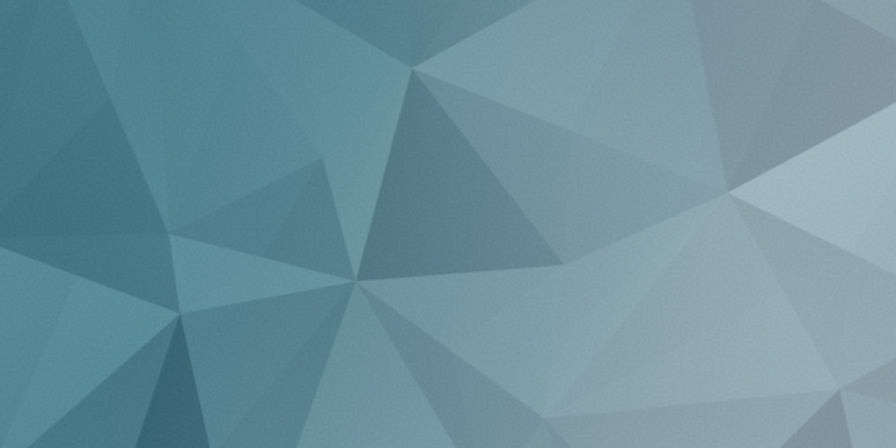
Reproduce this background procedurally as a WebGL 2 fragment shader.

```glsl
#version 300 es
precision highp float;

uniform vec2 u_resolution;
out vec4 fragColor;

const float CELL_SIZE = 0.43;
const float JITTER = 0.37;
const float TILT = 0.38;
const vec3 DEEP_TEAL = vec3(0.27, 0.465, 0.525);
const vec3 PALE_SLATE = vec3(0.56, 0.645, 0.68);
const vec3 FACET_TINT = vec3(0.95, 1.06, 0.98);

vec2 hash2(vec2 p, float seed) {
    vec3 q = fract(p.xyx * vec3(0.1031, 0.1030, 0.0973) + seed * 0.137);
    q += dot(q, q.yzx + 33.33);
    return fract((q.xx + q.yz) * q.zy);
}

float gradientDot(vec2 corner, vec2 offset, float seed) {
    float angle = 6.2832 * hash2(corner, seed).x;
    return dot(vec2(cos(angle), sin(angle)), offset);
}

float gradientNoise(vec2 p, float seed) {
    vec2 i = floor(p);
    vec2 f = p - i;
    vec2 u = f * f * f * (f * (f * 6.0 - 15.0) + 10.0);
    vec2 e = vec2(1.0, 0.0);
    float low = mix(gradientDot(i, f, seed), gradientDot(i + e, f - e, seed), u.x);
    float high = mix(gradientDot(i + e.yx, f - e.yx, seed),
                     gradientDot(i + e.xx, f - e.xx, seed), u.x);
    return mix(low, high, u.y);
}

mat2 rotation(float angle) {
    float c = cos(angle), s = sin(angle);
    return mat2(c, s, -s, c);
}

// Jittered mesh vertex in canvas units
vec2 meshVertex(vec2 cell, mat2 tilt, float seed) {
    vec2 offset = (hash2(cell, seed) * 2.0 - 1.0) * JITTER;
    return tilt * (cell + offset) * CELL_SIZE;
}

// Signed distance to the line a-b, positive on its left
float lineSide(vec2 p, vec2 a, vec2 b) {
    vec2 e = b - a;
    return (e.x * (p.y - a.y) - e.y * (p.x - a.x)) / max(length(e), 1e-4);
}

float triangleCoverage(vec2 p, vec2 a, vec2 b, vec2 c, float blur) {
    float winding = lineSide(c, a, b) < 0.0 ? -1.0 : 1.0;
    float d = min(lineSide(p, a, b) * winding,
              min(lineSide(p, b, c) * winding, lineSide(p, c, a) * winding));
    return clamp(0.5 + d / blur, 0.0, 1.0);
}

vec3 backdrop(vec2 p, float aspect) {
    float t = p.x / aspect + 0.14 * (0.5 - p.y);
    return mix(DEEP_TEAL, PALE_SLATE, smoothstep(0.06, 0.98, t));
}

// Facet colour weighted by coverage, with the weight in alpha
vec4 facet(vec2 p, vec2 a, vec2 b, vec2 c, vec2 id, float aspect, float blur) {
    float coverage = triangleCoverage(p, a, b, c, blur);
    if (coverage <= 0.0) return vec4(0.0);
    vec2 centre = (a + b + c) / 3.0;
    vec2 tone = hash2(id, 5.0) * 2.0 - 1.0;
    vec2 slope = hash2(id, 9.0) * 2.0 - 1.0;

    // Uneven facet tone, a soft slope and a faint fold from one corner
    float shade = 0.07 * tone.x * sqrt(abs(tone.x));
    shade += 0.06 * dot(slope, p - centre);
    float fold = clamp(0.5 + lineSide(p, a, 0.5 * (b + c)) / blur, 0.0, 1.0);
    shade += 0.016 * tone.y * (fold - 0.5);

    vec3 colour = backdrop(mix(p, centre, 0.3), aspect) + shade * FACET_TINT;
    return vec4(colour, 1.0) * coverage;
}

vec3 facetMesh(vec2 p, float aspect, float blur, float seed) {
    mat2 tilt = rotation(TILT);
    vec2 home = floor(transpose(tilt) * p / CELL_SIZE);
    vec4 total = vec4(0.0);
    for (int y = -1; y <= 1; y++) {
        for (int x = -1; x <= 1; x++) {
            vec2 cell = home + vec2(x, y);
            vec2 a = meshVertex(cell, tilt, seed);
            vec2 b = meshVertex(cell + vec2(1.0, 0.0), tilt, seed);
            vec2 c = meshVertex(cell + vec2(1.0, 1.0), tilt, seed);
            vec2 d = meshVertex(cell + vec2(0.0, 1.0), tilt, seed);
            // Split each quad along its shorter diagonal
            bool useAC = distance(a, c) < distance(b, d);
            vec2 id = cell * vec2(2.0, 1.0) + seed * 7.0;
            total += facet(p, a, b, useAC ? c : d, id, aspect, blur);
            total += facet(p, c, d, useAC ? a : b, id + vec2(1.0, 0.0), aspect, blur);
        }
    }
    return total.rgb / max(total.a, 1e-4);
}

void main() {
    vec2 p = gl_FragCoord.xy / u_resolution.y;
    float aspect = u_resolution.x / u_resolution.y;
    float blur = max(0.0055, 1.2 / u_resolution.y);

    vec3 colour = facetMesh(p, aspect, blur, 3.0);

    // Broad light variation and fine grain
    colour += 0.012 * gradientNoise(p * 1.7, 11.0);
    colour += 0.021 * gradientNoise(p * 163.0, 17.0);
    fragColor = vec4(clamp(colour, 0.0, 1.0), 1.0);
}
```
